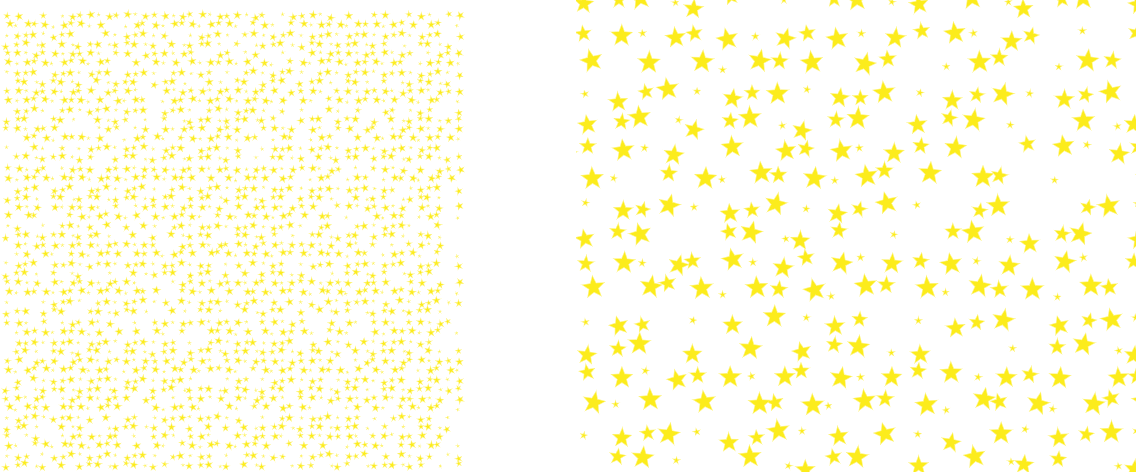
Left: the whole. Right: its middle third, enlarged.
Give the GLSL for this pattern, as a WebGL 2 fragment shader.

```glsl
#version 300 es
precision highp float;
// Scattered small yellow stars in repeating panels on white, with a turned strip at the right.

uniform vec2 u_resolution;
out vec4 outColor;

const float TAU = 6.2831853;
const vec3 PAPER = vec3(1.0);
const vec3 YELLOW = vec3(0.99, 0.925, 0.11);

// Layout, in units of the canvas height
const vec2 ORIGIN = vec2(0.008, 0.005);
const vec2 CELL = vec2(0.0192, 0.0200);
const vec2 SEAM = vec2(0.0045, 0.0056);
const float PANEL_CELLS = 16.0;
const float TILE_CELLS = 4.0;
const float GRID_CELLS = 48.0;
const float STRIP_CELLS = 2.0;

vec2 hash2(vec2 cell, float seed) {
    vec2 k = vec2(dot(cell, vec2(127.1, 311.7)), dot(cell, vec2(269.5, 183.3)));
    return fract(sin(k + seed * 17.3) * 43758.545);
}

// Signed distance to the edges of a five-pointed star
float starDistance(vec2 p, float radius, float tilt) {
    float sector = TAU / 5.0;
    float angle = atan(p.x, p.y) + tilt;
    angle = abs(mod(angle + 0.5 * sector, sector) - 0.5 * sector);
    vec2 q = length(p) * vec2(cos(angle), sin(angle));
    vec2 tip = vec2(radius, 0.0);
    vec2 notch = 0.43 * radius * vec2(cos(0.5 * sector), sin(0.5 * sector));
    vec2 edge = normalize(notch - tip);
    return dot(q - tip, vec2(edge.y, -edge.x));
}

// Large stars in a checkerboard, medium ones and specks between them
float starRadius(vec2 cell, float variation) {
    float slot = mod(cell.x + 3.0 * cell.y, 4.0);
    float small = slot < 2.0 ? 0.0057 : 0.0025;
    float base = mod(slot, 2.0) < 0.5 ? 0.0078 : small;
    return base * mix(0.9, 1.1, variation);
}

// Panels are separated by narrow blank seams
vec2 starCentre(vec2 cell, vec2 jitter) {
    vec2 panel = floor(cell / PANEL_CELLS);
    return ORIGIN + (cell + 0.5 + 0.7 * (jitter - 0.5)) * CELL + panel * SEAM;
}

// Coverage of the star owned by one cell
float cellStar(vec2 p, vec2 cell, float softness) {
    vec2 limit = vec2(GRID_CELLS + STRIP_CELLS, GRID_CELLS);
    if (any(lessThan(cell, vec2(0.0))) || any(greaterThanEqual(cell, limit))) return 0.0;

    bool inStrip = cell.x >= GRID_CELLS;
    vec2 chance = hash2(cell, 1.0);
    if (chance.x > (inStrip ? 0.55 : 0.82)) return 0.0;

    vec2 tiled = hash2(mod(cell, TILE_CELLS), 2.0);
    vec2 jitter = mix(tiled, hash2(cell, 3.0), 0.35);
    float tilt = 0.5 * (chance.y - 0.5) + (inStrip ? 0.25 * TAU : 0.0);
    float radius = starRadius(cell, tiled.y);
    float d = starDistance(p - starCentre(cell, jitter), radius, tilt);
    return clamp(0.5 - d / softness, 0.0, 1.0);
}

// Strongest coverage among the neighbouring cells
float starField(vec2 p, float softness) {
    vec2 pitch = CELL + SEAM / PANEL_CELLS;
    vec2 home = floor((p - ORIGIN) / pitch);
    float coverage = 0.0;
    for (int y = -1; y <= 1; y++) {
        for (int x = -1; x <= 1; x++) {
            coverage = max(coverage, cellStar(p, home + vec2(x, y), softness));
        }
    }
    return coverage;
}

void main() {
    vec2 p = gl_FragCoord.xy / u_resolution.y;
    float softness = 1.5 / u_resolution.y;
    outColor = vec4(mix(PAPER, YELLOW, starField(p, softness)), 1.0);
}
```
